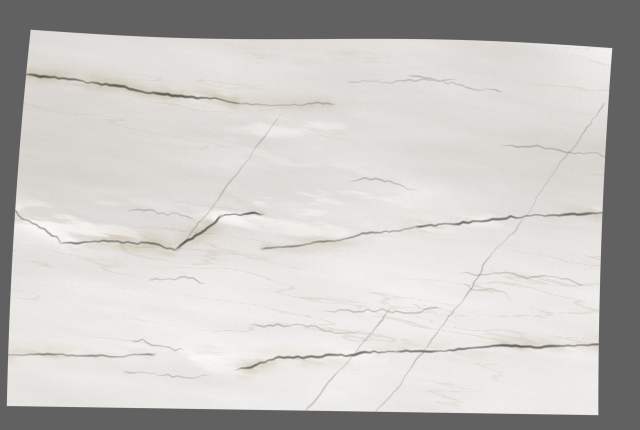
A WebGL 1 fragment shader for this texture:

```glsl
precision highp float;
// A pale quartzite slab with dark veins, white streaks and fine cracks on a grey backdrop.
uniform vec2 u_resolution;

const vec2 SHEET = vec2(1.488, 1.0);
const vec3 BACKDROP = vec3(0.38);
const vec3 SHADE = vec3(0.79, 0.775, 0.755);
const vec3 LIGHT = vec3(0.96, 0.953, 0.947);
const vec3 CHALK = vec3(0.985, 0.98, 0.97);
const vec3 OCHRE = vec3(0.77, 0.72, 0.62);
const vec3 INK = vec3(0.24, 0.25, 0.24);
const vec3 CRACK = vec3(0.66, 0.65, 0.63);

float hash(vec2 p) {
  return fract(sin(dot(p, vec2(127.1, 311.7))) * 43758.55);
}

float noise(vec2 p) {
  vec2 i = floor(p), f = fract(p);
  f = f * f * (3.0 - 2.0 * f);
  return mix(mix(hash(i), hash(i + vec2(1, 0)), f.x),
             mix(hash(i + vec2(0, 1)), hash(i + vec2(1, 1)), f.x), f.y);
}

float fbm(vec2 p) {
  float sum = 0.0, gain = 0.52;
  for (int i = 0; i < 5; i++) {
    sum += gain * noise(p);
    p = mat2(1.9, 0.25, -0.25, 2.1) * p + 7.3;
    gain *= 0.5;
  }
  return sum;
}

// Wandering line from a to b: x is its ink, y its soft surroundings.
vec2 vein(vec2 p, vec2 a, vec2 b, float wander, float width, float seed) {
  a *= SHEET;
  vec2 span = b * SHEET - a;
  float len = length(span);
  vec2 dir = span / len;
  float along = dot(p - a, dir);
  float t = clamp(along / len, 0.0, 1.0);
  float anchor = smoothstep(0.0, 0.2, t) * smoothstep(1.0, 0.8, t);
  float bend = wander * anchor * (fbm(vec2(along * 9.0, seed)) - 0.5);
  bend += wander * 0.12 * (noise(vec2(along * 90.0, seed)) - 0.5);
  float side = dot(p - a, vec2(-dir.y, dir.x)) - bend;
  float ends = smoothstep(-0.012, 0.012, along) * smoothstep(0.012, -0.012, along - len);
  float pressure = noise(vec2(along * 28.0, seed + 5.0));
  float w = width * (0.5 + pressure) + 0.8 / u_resolution.y;
  float ink = (1.0 - smoothstep(0.0, w, abs(side))) * mix(0.45, 1.0, pressure);
  return vec2(ink, exp(-side * side / 0.0004)) * ends;
}

float glow(vec2 p, vec2 center, vec2 radius) {
  vec2 d = (p - center * SHEET) / radius;
  return exp(-dot(d, d));
}

float slabMask(vec2 uv) {
  float left = 0.010 + 0.010 * uv.y + 0.033 * uv.y * uv.y;
  float right = 0.935 - 0.003 * uv.y + 0.031 * uv.y * uv.y;
  float top = 0.933 - 0.047 * uv.x - 0.008 * sin(6.9 * (uv.x - 0.05));
  float bottom = 0.056 - 0.023 * uv.x;
  float inside = min(min(uv.x - left, right - uv.x) * SHEET.x, min(uv.y - bottom, top - uv.y));
  return smoothstep(-0.7, 0.7, inside * u_resolution.y);
}

// Thin streaks along the contours of stretched noise.
float streaks(vec2 p, vec2 scale, float thickness) {
  float contour = abs(fbm(p * scale) - 0.5);
  return (1.0 - smoothstep(0.0, thickness, contour)) * smoothstep(0.42, 0.7, fbm(p * vec2(3.0, 9.0) + 31.0));
}

void main() {
  vec2 uv = gl_FragCoord.xy / u_resolution;
  vec2 p = uv * SHEET;
  vec2 flow = vec2(p.x, p.y + 0.13 * p.x + 0.03 * (fbm(p * 3.0) - 0.5));

  // Broad clouding: warm grey above, brighter below and in the far corner
  float tone = mix(0.84, 0.43, smoothstep(0.22, 0.66, uv.y));
  tone += 0.55 * (fbm(p * vec2(2.2, 4.5)) - 0.5) + 0.28 * (fbm(flow * vec2(4.0, 28.0)) - 0.5);
  tone += 0.5 * glow(p, vec2(0.95, 0.88), vec2(0.16, 0.12));
  vec3 color = mix(SHADE, LIGHT, clamp(tone, 0.0, 1.0));

  // Main veins
  vec2 v = vein(p, vec2(0.04, 0.828), vec2(0.375, 0.76), 0.03, 0.0028, 1.0);
  v = max(v, 0.4 * vein(p, vec2(0.37, 0.76), vec2(0.52, 0.758), 0.03, 0.002, 2.0));
  v = max(v, 0.6 * vein(p, vec2(0.02, 0.515), vec2(0.098, 0.436), 0.04, 0.002, 3.0));
  v = max(v, vein(p, vec2(0.095, 0.435), vec2(0.275, 0.42), 0.04, 0.003, 4.0));
  v = max(v, vein(p, vec2(0.275, 0.42), vec2(0.345, 0.497), 0.02, 0.0025, 5.0));
  v = max(v, vein(p, vec2(0.345, 0.497), vec2(0.41, 0.5), 0.03, 0.0022, 6.0));
  v = max(v, 0.6 * vein(p, vec2(0.41, 0.422), vec2(0.65, 0.472), 0.035, 0.002, 7.0));
  v = max(v, 0.9 * vein(p, vec2(0.65, 0.472), vec2(0.95, 0.508), 0.035, 0.0027, 8.0));
  v = max(v, 0.65 * vein(p, vec2(0.0, 0.176), vec2(0.24, 0.176), 0.02, 0.002, 9.0));
  v = max(v, 0.9 * vein(p, vec2(0.37, 0.14), vec2(0.62, 0.183), 0.05, 0.0028, 10.0));
  v = max(v, 0.9 * vein(p, vec2(0.62, 0.183), vec2(0.95, 0.2), 0.02, 0.0026, 11.0));

  // Scattered faint wisps
  for (int i = 0; i < 12; i++) {
    float k = float(i);
    vec2 start = vec2(0.85 * hash(vec2(k, 1.0)), 0.08 + 0.78 * hash(vec2(k, 2.0)));
    vec2 reach = vec2(0.07 + 0.14 * hash(vec2(k, 3.0)), 0.06 * (hash(vec2(k, 4.0)) - 0.65));
    v.x = max(v.x, 0.3 * vein(p, start, start + reach, 0.045, 0.0015, k + 20.0).x);
  }

  // Ochre stain and chalky feathering near the veins
  float stain = v.y * smoothstep(0.35, 0.7, fbm(flow * vec2(9.0, 30.0)));
  color = mix(color, OCHRE, 0.55 * stain + 0.28 * streaks(flow, vec2(2.5, 18.0), 0.022));
  float chalkZone = 0.7 * v.y + glow(p, vec2(0.47, 0.53), vec2(0.24, 0.08));
  chalkZone += glow(p, vec2(0.1, 0.49), vec2(0.15, 0.045)) + glow(p, vec2(0.31, 0.17), vec2(0.13, 0.035));
  chalkZone += 0.6 * glow(p, vec2(0.46, 0.7), vec2(0.15, 0.05));
  float chalk = smoothstep(0.47, 0.66, fbm(flow * vec2(8.0, 32.0) + 13.0));
  color = mix(color, CHALK, 0.9 * chalk * min(chalkZone, 1.0));

  // Diagonal cracks, then the dark vein lines
  float cracks = vein(p, vec2(0.944, 0.757), vec2(0.664, 0.186), 0.025, 0.0016, 41.0).x;
  cracks = max(cracks, vein(p, vec2(0.664, 0.186), vec2(0.585, 0.04), 0.02, 0.0015, 42.0).x);
  cracks = max(cracks, vein(p, vec2(0.436, 0.73), vec2(0.28, 0.42), 0.02, 0.0015, 43.0).x);
  cracks = max(cracks, vein(p, vec2(0.61, 0.283), vec2(0.475, 0.04), 0.02, 0.0016, 44.0).x);
  color = mix(color, CRACK, 0.65 * cracks);
  color = mix(color, INK, 0.85 * v.x);
  color += 0.012 * (noise(p * 260.0) - 0.5);

  gl_FragColor = vec4(mix(BACKDROP, color, slabMask(uv)), 1.0);
}
```
